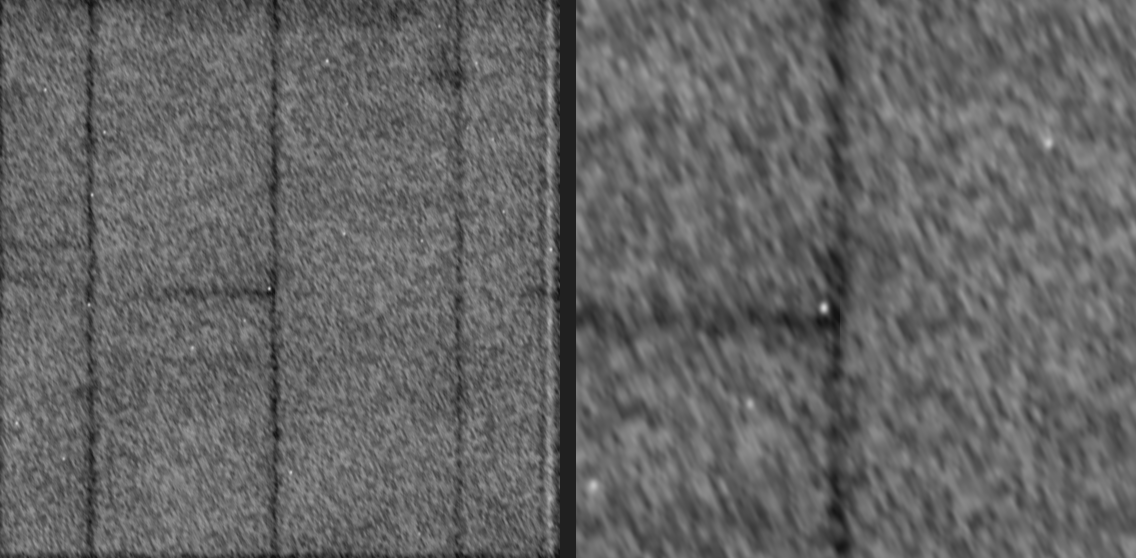
Left, the full canvas; right, a detail of the centre.
A WebGL 2 fragment shader for this texture:

```glsl
#version 300 es
precision highp float;
// Worn grey plaster panels split by dark vertical grooves, with slanted grain, stains and pale specks.
uniform vec2 u_resolution;
out vec4 fragColor;

// Panel layout
const float FIRST_GROOVE = 0.162;
const float PANEL_WIDTH = 0.3285;
const float GROOVE_WIDTH = 0.0065;
const float HALO_WIDTH = 0.018;
const vec4 GROOVE_DEPTH = vec4(0.14, 0.14, 0.10, 0.0);
// One cross seam per panel, left to right
const vec4 SEAM_HEIGHT = vec4(0.56, 0.472, 0.33, 0.243);
const vec4 SEAM_DEPTH = vec4(0.06, 0.10, 0.01, 0.07);
// Surface
const float BASE_GREY = 0.412;
const vec2 GRAIN_FREQ = vec2(220.0, 95.0);
const vec2 GRAIN_AXIS = vec2(0.90, 0.43);
const float GRAIN_STRENGTH = 0.25;
const float FINE_STRENGTH = 0.09;
const float CLOUD_STRENGTH = 0.12;
// Marks: stains hold centre and radii
const int STAIN_COUNT = 12;
const vec4 CORNER_STAIN = vec4(0.79, 0.89, 0.022, 0.050);
const vec4 EDGE_STAIN = vec4(0.0, 0.81, 0.050, 0.040);
const vec4 MIDDLE_STAIN = vec4(0.67, 0.40, 0.060, 0.028);
const float SPECK_GRID = 15.0;
const float SPECK_CHANCE = 0.11;
const float SPECK_RADIUS = 0.0026;
// Right hand trim
const float TRIM_X = 0.981;
const float TRIM_WIDTH = 0.005;

float hash(vec2 p) {
    vec3 q = fract(p.xyx * vec3(0.1031, 0.1030, 0.0973));
    q += dot(q, q.yzx + 33.33);
    return fract((q.x + q.y) * q.z);
}

float noise(vec2 p) {
    vec2 cell = floor(p), f = fract(p);
    f = f * f * (3.0 - 2.0 * f);
    float low = mix(hash(cell), hash(cell + vec2(1, 0)), f.x);
    float high = mix(hash(cell + vec2(0, 1)), hash(cell + vec2(1, 1)), f.x);
    return mix(low, high, f.y);
}

float fbm(vec2 p) {
    float sum = 0.0, weight = 0.5;
    for (int i = 0; i < 4; i++) {
        sum += weight * noise(p);
        p = p * 2.03 + 17.0;
        weight *= 0.5;
    }
    return sum / 0.9375;
}

float bell(float d, float width) {
    return exp(-d * d / (width * width));
}

float stain(vec2 p, vec4 shape) {
    vec2 d = (p - shape.xy) / shape.zw;
    return exp(-dot(d, d)) * (0.35 + 1.3 * fbm(p * 28.0));
}

// Slanted short streaks with a finer layer on top
float grain(vec2 p) {
    vec2 q = vec2(dot(p, GRAIN_AXIS), dot(p, vec2(-GRAIN_AXIS.y, GRAIN_AXIS.x))) + 2.0;
    float streaks = noise(q * GRAIN_FREQ) - 0.5;
    float fine = noise(q * GRAIN_FREQ * 1.9 + 41.0) - 0.5;
    return GRAIN_STRENGTH * streaks + FINE_STRENGTH * fine;
}

float grooves(vec2 p) {
    float wobble = 0.004 * (noise(vec2(3.0, p.y * 22.0)) - 0.5);
    float along = (p.x + wobble - FIRST_GROOVE) / PANEL_WIDTH;
    int id = clamp(int(round(along)), 0, 3);
    float d = (along - float(id)) * PANEL_WIDTH;
    float wear = 0.6 + 0.8 * fbm(vec2(float(id) * 7.0, p.y * 14.0));
    float shade = bell(d, GROOVE_WIDTH) + 0.3 * bell(d, HALO_WIDTH);
    float bevel = 0.16 * bell(d - 0.02, 0.01);
    return GROOVE_DEPTH[id] * (shade * wear - bevel);
}

float seams(vec2 p) {
    float along = (p.x - FIRST_GROOVE) / PANEL_WIDTH + 1.0;
    int id = clamp(int(floor(along)), 0, 3);
    float d = p.y - SEAM_HEIGHT[id] + 0.008 * (noise(p * 18.0) - 0.5);
    float reach = smoothstep(0.1, 0.65, fract(along));
    float shade = bell(d, 0.010) + 0.35 * bell(d, 0.028);
    return SEAM_DEPTH[id] * reach * shade * (0.5 + fbm(p * 24.0));
}

float stains(vec2 p) {
    float sum = 0.11 * stain(p, CORNER_STAIN) + 0.10 * stain(p, EDGE_STAIN) + 0.08 * stain(p, MIDDLE_STAIN);
    for (int i = 0; i < STAIN_COUNT; i++) {
        float k = float(i) + 1.0;
        vec2 centre = vec2(hash(vec2(k, 5.0)), hash(vec2(k, 19.0)));
        vec2 radii = vec2(0.022 + 0.04 * hash(vec2(k, 31.0)), 0.012 + 0.025 * hash(vec2(k, 47.0)));
        sum += 0.055 * stain(p, vec4(centre, radii));
    }
    return sum;
}

float specks(vec2 p) {
    vec2 cell = floor(p * SPECK_GRID);
    vec2 centre = (cell + 0.15 + 0.7 * vec2(hash(cell + 3.0), hash(cell + 71.0))) / SPECK_GRID;
    float present = step(hash(cell + 113.0), SPECK_CHANCE);
    vec2 d = (p - centre) * vec2(1.0, 0.75);
    return present * bell(length(d), SPECK_RADIUS) * (0.5 + 0.5 * hash(cell + 29.0));
}

void main() {
    vec2 p = gl_FragCoord.xy / u_resolution;
    float grey = BASE_GREY + grain(p);
    grey += CLOUD_STRENGTH * (fbm(p * 6.0 + 9.0) - 0.5) + 0.05 * (noise(p * vec2(4.0, 45.0)) - 0.5);
    grey -= grooves(p) + seams(p) + stains(p);

    // Pale trim beside a shadow, then darkened borders
    float trim = bell(p.x - TRIM_X, TRIM_WIDTH) * (0.7 + 0.6 * noise(vec2(8.0, p.y * 30.0)));
    grey += 0.13 * trim - 0.08 * bell(p.x - TRIM_X + 0.013, 0.007);
    grey -= 0.17 * smoothstep(0.985, 0.998, p.x) + 0.14 * bell(p.x, 0.006);
    grey -= 0.15 * bell(p.y, 0.009) + 0.09 * bell(1.0 - p.y, 0.02 + 0.03 * noise(vec2(p.x * 40.0, 2.0)));
    grey = mix(max(grey, 0.08), 0.85, specks(p));
    fragColor = vec4(vec3(grey), 1.0);
}
```
